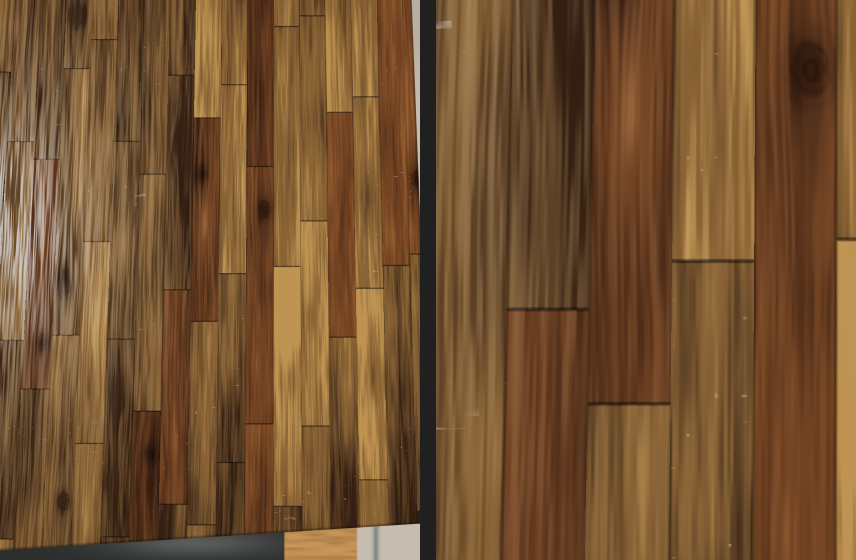
Left, the full canvas; right, a detail of the centre.
A WebGL 2 fragment shader for this texture:

```glsl
#version 300 es
precision highp float;
// Butcher-block table top: upright wooden staves with knots, grain and a window sheen.
uniform vec2 u_resolution;
out vec4 outColor;

const float ASPECT = 0.75;              // width over height of the design
const float SEAM_X = 0.651;             // the seam that stays upright
const float WIDTH_LOW = 0.069;          // stave width at the bottom
const float WIDTH_HIGH = 0.0615;        // stave width at the top
const vec2 LENGTH_RANGE = vec2(0.32, 0.48);
const float SEAM_LINE = 0.0009;
const float KNOT_CHANCE = 0.34;
const vec2 KNOT_SIZE = vec2(0.012, 0.018);
const vec2 SHEEN_CENTRE = vec2(-0.02, 0.59);
const vec2 GLOW_CENTRE = vec2(0.75, 0.54);

const vec3 UMBER = vec3(0.20, 0.12, 0.065);
const vec3 BROWN = vec3(0.36, 0.25, 0.14);
const vec3 OAK = vec3(0.53, 0.38, 0.20);
const vec3 GOLD = vec3(0.75, 0.58, 0.32);
const vec3 RED_BROWN = vec3(0.36, 0.17, 0.08);
const vec3 SHEEN = vec3(0.79, 0.77, 0.76);
const vec3 WALL = vec3(0.77, 0.74, 0.69);
const vec3 CHARCOAL = vec3(0.17, 0.18, 0.18);
const vec3 GREY = vec3(0.35, 0.36, 0.35);
const vec3 PALE_WOOD = vec3(0.74, 0.55, 0.32);

float hash(vec2 p) {
  vec3 q = fract(vec3(p.xyx) * 0.1031);
  q += dot(q, q.yzx + 33.33);
  return fract((q.x + q.y) * q.z);
}

float noise(vec2 p) {
  vec2 i = floor(p), f = fract(p);
  f = f * f * (3.0 - 2.0 * f);
  return mix(mix(hash(i), hash(i + vec2(1, 0)), f.x),
             mix(hash(i + vec2(0, 1)), hash(i + vec2(1, 1)), f.x), f.y);
}

float bump(vec2 offset, vec2 size) {
  vec2 q = offset / size;
  return exp(-dot(q, q));
}

// Dark to light wood for a tone from 0 to 1
vec3 woodRamp(float t) {
  vec3 c = mix(UMBER, BROWN, smoothstep(0.0, 0.28, t));
  c = mix(c, OAK, smoothstep(0.24, 0.56, t));
  return mix(c, GOLD, smoothstep(0.54, 0.92, t));
}

vec3 tableTop(vec2 uv) {
  // Columns fan out slightly towards the viewer; each has its own joints
  float width = mix(WIDTH_LOW, WIDTH_HIGH, uv.y);
  float across = (uv.x - SEAM_X) / width;
  float column = floor(across) + 40.0, f = fract(across);
  float span = mix(LENGTH_RANGE.x, LENGTH_RANGE.y, hash(vec2(column, 3.0)));
  float along = uv.y / span + hash(vec2(column, 17.0)) + 8.0;
  vec2 id = vec2(column, floor(along));
  float g = fract(along);
  vec2 p = vec2((f - 0.5) * width * ASPECT, (g - 0.5) * span);

  // Knot inside the stave, with grain bending around it
  float hasKnot = step(hash(id + 71.0), KNOT_CHANCE);
  vec2 centre = vec2(hash(id + 5.0) - 0.5, hash(id + 9.0) - 0.5) * vec2(0.025, 0.8 * span);
  vec2 d = p - centre;
  float size = mix(0.65, 1.15, hash(id + 13.0));
  float knot = hasKnot * bump(d, KNOT_SIZE * size);
  float shadow = hasKnot * bump(d, vec2(0.02, 0.075) * size);
  float rings = sin(length(d / KNOT_SIZE) * 11.0 + 3.0 * noise(d * 150.0)) * knot;

  // Grain from broad bands down to fine pores
  float gx = p.x - 0.5 * d.x * shadow + 0.004 * (noise(vec2(uv.y * 7.0, column)) - 0.5);
  vec2 shift = id * 7.31;
  float band = noise(vec2(gx * 75.0, p.y * 3.5) + shift) - 0.5;
  float grain = noise(vec2(gx * 240.0, p.y * 8.0) + shift) - 0.5;
  float pores = noise(vec2(gx * 520.0, p.y * 22.0) + shift) - 0.5;
  float cloud = noise(vec2(f * 1.5, p.y * 11.0) + shift) - 0.5;

  // Stave tone, room light and wear
  float tone = mix(0.24, 0.70, hash(id + 23.0)) + (f - 0.5) * 0.3 * (hash(id + 31.0) - 0.5);
  tone += 0.26 * band + 0.24 * grain + 0.25 * pores + 0.20 * cloud;
  tone += 0.27 * bump(uv - GLOW_CENTRE, vec2(0.24, 0.32));
  tone -= 0.15 * (1.0 - smoothstep(0.02, 0.42, uv.y)) + 0.08 * smoothstep(0.84, 1.0, uv.x);
  tone -= 0.50 * knot + 0.30 * shadow - 0.14 * rings;
  vec3 color = woodRamp(clamp(tone, 0.0, 1.0));
  float red = step(0.80, hash(id + 47.0));
  color = mix(color, RED_BROWN * (0.6 + 0.9 * tone), 0.6 * red);

  // Glue seams and end joints
  float side = min(f, 1.0 - f) * width * ASPECT;
  float end = min(g, 1.0 - g) * span;
  float seam = 1.0 - smoothstep(SEAM_LINE * 0.5, SEAM_LINE * 2.0, side);
  float joint = 1.0 - smoothstep(SEAM_LINE * 0.5, SEAM_LINE * 2.0, end);
  color *= 1.0 - max(0.40 * seam * noise(vec2(column, uv.y * 6.0)), 0.50 * joint);

  // Sheen caught on the ridges, then sparse pale scratches
  float ridge = clamp(0.55 + 1.1 * grain + 1.5 * pores, 0.0, 1.0);
  float sheen = 0.95 * bump(uv - SHEEN_CENTRE, vec2(0.16, 0.15))
              + 0.38 * bump(uv - SHEEN_CENTRE, vec2(0.38, 0.36));
  color = mix(color, SHEEN, clamp(sheen * ridge, 0.0, 0.95));
  float scratch = smoothstep(0.93, 0.99, noise(uv * vec2(90.0, 260.0)))
                * step(0.75, noise(uv * 9.0));
  return mix(color, SHEEN, 0.45 * scratch);
}

// Floor, cabinet and wall seen past the table
vec3 surroundings(vec2 uv) {
  vec3 floorColor = mix(CHARCOAL, GREY, bump(uv - vec2(0.46, 0.03), vec2(0.2, 0.025)));
  vec3 pale = PALE_WOOD * (0.9 + 0.2 * noise(uv * vec2(20.0, 200.0)));
  vec3 color = mix(floorColor, pale, smoothstep(0.675, 0.679, uv.x));
  vec3 wall = mix(WALL, GREY * 1.5, bump(vec2(uv.x - 0.895, 0.0), vec2(0.007)));
  color = mix(color, wall, smoothstep(0.848, 0.852, uv.x));
  return mix(color, WALL * 0.75, smoothstep(0.80, 0.95, uv.y) * 0.3);
}

vec3 scene(vec2 uv) {
  float bottom = uv.y - mix(0.017, 0.065, uv.x);
  float right = 0.98 + 0.052 * (1.0 - uv.y) - uv.x;
  float inside = min(bottom, right * ASPECT);
  vec3 wood = tableTop(uv) * mix(0.65, 1.0, smoothstep(0.0, 0.006, inside));
  return mix(surroundings(uv), wood, smoothstep(-0.0008, 0.0008, inside));
}

void main() {
  vec3 sum = vec3(0.0);
  for (int i = 0; i < 4; i++) {
    vec2 jitter = vec2(i % 2, i / 2) * 0.5 - 0.25;
    sum += scene((gl_FragCoord.xy + jitter) / u_resolution);
  }
  outColor = vec4(sum * 0.25, 1.0);
}
```
